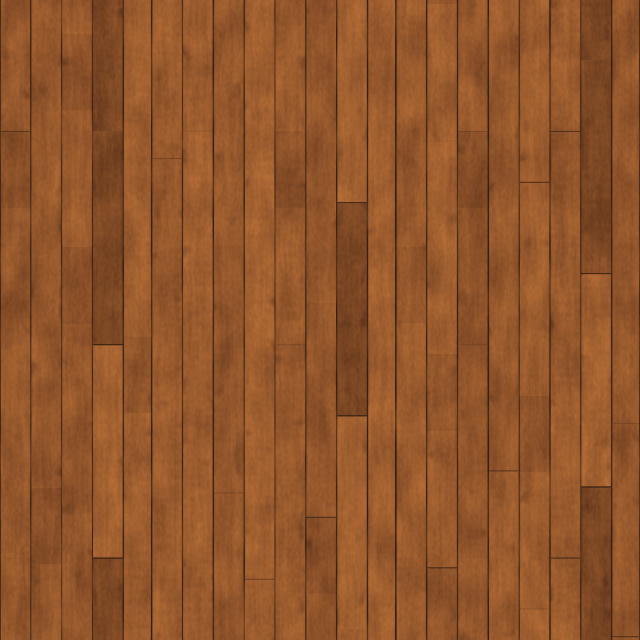
Write a three.js fragment shader that draws this texture.

```glsl
#define PLANKS 21.0
#define WIDE_PLANK (37.0 / 768.0)
#define NARROW_PLANK (34.0 / 768.0)
#define ROWS 3.0
#define JOINT_PHASE 0.384
#define GROOVE_WIDTH 0.00105
#define BLOTCH 0.27
#define GRAIN 0.15
#define KNOTS 0.28
#define DARK_WOOD vec3(0.36, 0.195, 0.10)
#define BRIGHT_WOOD vec3(0.70, 0.42, 0.21)
#define GROOVE_COLOR vec3(0.21, 0.125, 0.065)

varying vec2 vUv;

float hash(vec2 p) {
  vec3 q = fract(p.xyx * 0.1031);
  q += dot(q, q.yzx + 33.33);
  return fract((q.x + q.y) * q.z);
}

float cornerSlope(vec2 cell, vec2 corner, vec2 f) {
  float angle = 6.2832 * hash(cell + corner);
  return dot(vec2(cos(angle), sin(angle)), f - corner);
}

// Gradient noise, roughly -1 to 1
float noise(vec2 p) {
  vec2 cell = floor(p);
  vec2 f = fract(p);
  vec2 s = f * f * f * (f * (f * 6.0 - 15.0) + 10.0);
  float low = mix(cornerSlope(cell, vec2(0.0), f), cornerSlope(cell, vec2(1.0, 0.0), f), s.x);
  float high = mix(cornerSlope(cell, vec2(0.0, 1.0), f), cornerSlope(cell, vec2(1.0), f), s.x);
  return 1.4 * mix(low, high, s.y);
}

float fbm(vec2 p) {
  float sum = 0.0;
  float amplitude = 0.65;
  for (int i = 0; i < 4; i++) {
    sum += amplitude * noise(p);
    p = p * 2.03 + 17.3;
    amplitude *= 0.5;
  }
  return sum;
}

// Soft line around distance zero
float line(float d, float halfWidth) {
  return 1.0 - smoothstep(halfWidth * 0.3, halfWidth * 1.6, d);
}

float equals(float a, float b) {
  return 1.0 - step(0.5, abs(a - b));
}

void main() {
  // Columns in groups of eight, the fifth one narrow
  float groupWidth = 7.0 * WIDE_PLANK + NARROW_PLANK;
  float group = floor(vUv.x / groupWidth);
  float inGroup = vUv.x - group * groupWidth;
  float beyond = inGroup - 4.0 * WIDE_PLANK;
  float x = group * 8.0 + min(inGroup / WIDE_PLANK, 4.0);
  x += clamp(beyond / NARROW_PLANK, 0.0, 1.0) + max((beyond - NARROW_PLANK) / WIDE_PLANK, 0.0);
  float column = floor(x);
  float across = fract(x);
  float plankWidth = mix(WIDE_PLANK, NARROW_PLANK, equals(mod(column, 8.0), 4.0));

  // Joints step by a third of a board per column
  float accent = equals(mod(column, 8.0), 3.0);
  float loose = (1.0 - accent) * step(0.5, mod(column, 3.0));
  float jitter = loose * 0.6 * (hash(vec2(column, 5.0)) - 0.5);
  float y = vUv.y * ROWS - fract(JOINT_PHASE + column / 3.0 + jitter);
  float row = mod(floor(y), ROWS);
  float along = fract(y);

  // Board tone, with dark boards in the accent columns
  float longDark = equals(mod(column, 16.0), 3.0);
  float darkBoard = accent * max(equals(row, 1.0), equals(row, 2.0) * longDark);
  float tone = 0.57 + 0.20 * hash(vec2(column, 41.0));
  tone += 0.06 * (hash(vec2(column, row + 23.0)) - 0.5);
  tone = mix(tone, 0.79, accent);
  tone = mix(tone, 0.34, darkBoard);
  float shortPiece = step(0.84, hash(vec2(column + 3.0, row + 61.0)));
  tone -= 0.13 * (1.0 - accent) * shortPiece * smoothstep(0.64, 0.645, along);

  // Wood figure, different in every column
  vec2 seed = vec2(column * 7.31, column * 13.7 + row * accent * 31.0);
  vec2 warped = vUv + vec2(0.006 * noise(vUv * vec2(24.0, 9.0) + seed), 0.0);
  float blotch = fbm(vUv * vec2(24.0, 14.0) + seed);
  float stain = smoothstep(0.05, 0.6, noise(vUv * vec2(15.0, 9.0) + seed + 50.0));
  float grain = fbm(warped * vec2(120.0, 6.0) + seed);
  float speckle = noise(vUv * vec2(230.0, 130.0) + seed);
  float ripple = noise(vec2(across * 1.5 + 2.0 * blotch, vUv.y * 110.0) + seed);
  float rippled = step(0.6, hash(vec2(column, 77.0)));
  float edge = abs(across - 0.5) * 2.0;
  float knot = smoothstep(0.38, 0.8, noise(vUv * vec2(44.0, 30.0) + seed + 90.0));
  knot *= 0.35 + 0.65 * smoothstep(0.3, 0.9, edge);

  float shade = tone + 0.03 + BLOTCH * blotch + GRAIN * grain + 0.09 * speckle;
  shade += 0.05 * rippled * ripple - 0.14 * (1.0 - darkBoard) * stain;
  shade -= KNOTS * knot + 0.07 * smoothstep(0.8, 1.0, edge);
  vec3 color = mix(DARK_WOOD, BRIGHT_WOOD, clamp(shade, 0.0, 1.1));

  // Long grooves, worn unevenly along their length
  float seam = mod(floor(x + 0.5), PLANKS);
  float seamHash = hash(vec2(seam, 3.0));
  float wear = 0.85 + 0.45 * noise(vec2(seam * 9.7, vUv.y * 16.0));
  float seamDistance = min(across, 1.0 - across) * plankWidth;
  float groove = line(seamDistance, GROOVE_WIDTH * (0.85 + 0.4 * seamHash));
  groove *= clamp(wear * mix(0.75, 1.1, seamHash), 0.0, 1.0);

  // End joints: clear where boards change tone, elsewhere faint or closed
  float joint = mod(floor(y + 0.5), ROWS);
  float jointHash = hash(vec2(column + 11.0, joint + 7.0));
  float toneChange = 1.0 - equals(joint, 2.0 * longDark);
  float openness = mix(0.65 * smoothstep(0.5, 0.95, jointHash), 0.85 * toneChange, accent);
  float jointDistance = min(along, 1.0 - along) / ROWS;
  groove = max(groove, openness * line(jointDistance, GROOVE_WIDTH));

  gl_FragColor = vec4(mix(color, GROOVE_COLOR, groove), 1.0);
}
```
